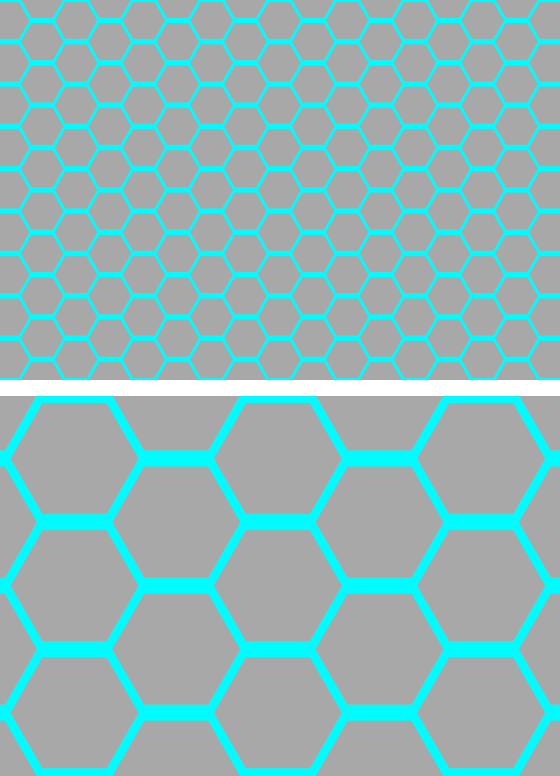
Top: the whole. Bottom: its middle third, enlarged.
This pattern is drawn by a WebGL 1 fragment shader. Its source:

```glsl
precision highp float;
// Honeycomb of flat-topped grey hexagons separated by cyan grout lines.

uniform vec2 u_resolution;

// Signed distance to a regular flat-topped hexagon.
float hexagon(vec2 p, float apothem) {
    p = abs(p);
    return max(p.y, dot(p, vec2(0.866025, 0.5))) - apothem;
}

// Offset from the nearest point of a rectangular lattice.
vec2 repeatCell(vec2 p, vec2 period) {
    return (fract(p / period + 0.5) - 0.5) * period;
}

void main() {
    // Canvas height is one unit.
    vec2 p = gl_FragCoord.xy / u_resolution.y - vec2(0.1107, -0.0013);
    float pixel = 1.0 / u_resolution.y;

    // Two interleaved lattices, the second shifted by half a period each way.
    // Rows sit slightly apart, so the level lines are thicker than the slanted ones.
    vec2 period = vec2(0.17835, 0.1115);
    float apothem = 0.0487;
    float dist = min(hexagon(repeatCell(p, period), apothem),
                     hexagon(repeatCell(p - 0.5 * period, period), apothem));

    vec3 tile = vec3(0.66);
    vec3 grout = vec3(0.0, 0.99, 1.0);
    float line = smoothstep(-0.8 * pixel, 0.8 * pixel, dist);
    gl_FragColor = vec4(mix(tile, grout, line), 1.0);
}
```
